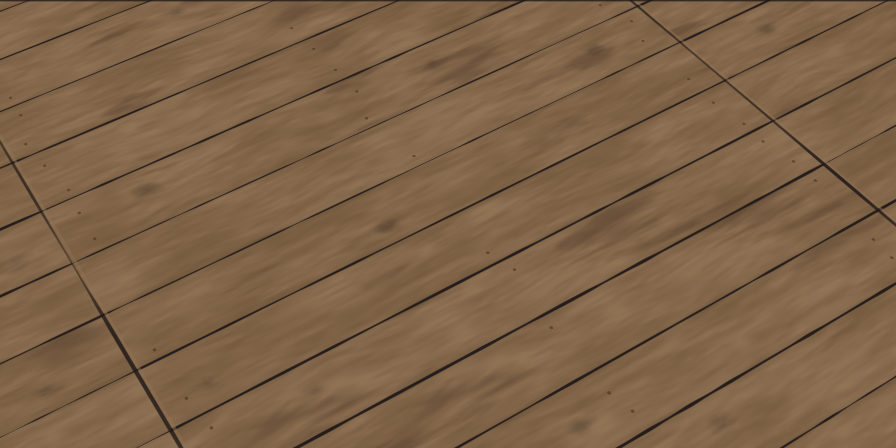
Reproduce this texture procedurally as a Shadertoy shader.

```glsl
float hash(vec2 p) {
    vec3 q = fract(p.xyx * 0.1031);
    q += dot(q, q.yzx + 33.33);
    return fract((q.x + q.y) * q.z);
}

float noise(vec2 p) {
    vec2 cell = floor(p), f = fract(p);
    f = f * f * (3.0 - 2.0 * f);
    float low = mix(hash(cell), hash(cell + vec2(1, 0)), f.x);
    float high = mix(hash(cell + vec2(0, 1)), hash(cell + vec2(1, 1)), f.x);
    return mix(low, high, f.y);
}

float fbm(vec2 p) {
    float sum = 0.0, amplitude = 0.53;
    for (int i = 0; i < 4; i++) {
        sum += amplitude * noise(p);
        p = p * 2.03 + 17.3;
        amplitude *= 0.5;
    }
    return sum;
}

// Soft coverage of everything closer than halfWidth
float cover(float dist, float halfWidth, float blur) {
    return 1.0 - smoothstep(halfWidth - blur, halfWidth + blur, dist);
}

// Plank surface: x runs along the grain, one plank is 1 high and 10 long
vec3 wood(vec2 deck, vec2 plank) {
    float seed = hash(plank + 7.0);
    vec2 g = deck + seed * vec2(91.0, 37.0);
    g.y += 0.15 * (noise(g * vec2(0.8, 1.5)) - 0.5);

    float blotch = fbm(g * vec2(0.8, 2.0));
    float grain = fbm(g * vec2(1.3, 9.0));
    float tone = 0.5 * blotch + 0.5 * grain + 0.1 * (seed - 0.5);
    vec3 color = mix(vec3(0.475, 0.367, 0.257), vec3(0.56, 0.443, 0.327), smoothstep(0.2, 0.78, tone));
    color *= 0.965 + 0.07 * noise(g * vec2(4.0, 20.0));

    // Weathered streaks
    float stain = smoothstep(0.62, 0.86, fbm(g * vec2(0.6, 3.0) + 31.0));
    color = mix(color, vec3(0.34, 0.25, 0.18), 0.5 * stain);

    // Sparse ragged knots
    vec2 cell = floor(deck / vec2(2.5, 1.0));
    vec2 center = (cell + 0.25 + 0.5 * vec2(hash(cell + 3.0), hash(cell + 11.0))) * vec2(2.5, 1.0);
    float radius = length((deck - center) * vec2(0.6, 1.0)) + 0.25 * (fbm(g * vec2(3.0, 6.0)) - 0.5);
    float knot = step(0.72, hash(cell + 23.0)) * cover(radius, 0.06, 0.1);
    return color * (1.0 - 0.2 * knot);
}

void mainImage(out vec4 fragColor, in vec2 fragCoord) {
    vec2 p = fragCoord / iResolution.y;
    p.y = 1.0 - p.y;

    // Perspective from canvas to deck plane
    float depth = p.y + 0.0437 * p.x + 2.789;
    vec2 deck = vec2(17.88 * (p.x - 0.592 * p.y + 0.1875),
                     23.9 * (p.y + 0.455 * p.x - 0.6617)) / depth;
    if (deck.y < 0.0) deck.y *= 0.925;
    vec2 blur = 0.6 * fwidth(deck);

    vec2 plank = floor(deck / vec2(10.0, 1.0));
    vec3 color = wood(deck, plank);
    vec3 gapColor = vec3(0.13, 0.1, 0.095);

    // Nail pairs at plank ends and middle
    vec2 nailId = vec2(round((deck.x - 5.0) / 4.6), floor(deck.y * 2.0));
    vec2 nail = vec2(5.0 + 4.6 * nailId.x, (nailId.y + 0.5) * 0.5);
    nail += 0.2 * (vec2(hash(nailId), hash(nailId + 5.0)) - 0.5);
    float nailMask = cover(length(deck - nail), 0.024, 0.6 * max(blur.x, blur.y));
    color = mix(color, vec3(0.27, 0.2, 0.15), 0.6 * nailMask * step(0.35, hash(nailId + 9.0)));

    // Uneven gaps between planks
    float gapId = round(deck.y);
    float gapDist = abs(deck.y - gapId);
    float gapHalf = mix(0.004, 0.02, hash(vec2(gapId, plank.x) + 41.0));
    gapHalf += 0.012 * (noise(deck * vec2(3.0, 1.0)) - 0.5);
    color *= 1.0 - 0.1 * exp(-26.0 * gapDist);
    color = mix(color, gapColor, 0.95 * cover(gapDist, gapHalf, blur.y));

    // Cross seams with a worn light edge
    float seam = deck.x - 10.0 * round(deck.x / 10.0);
    float wear = noise(vec2(deck.y * 0.7, round(deck.x / 10.0) * 9.0));
    color = mix(color, vec3(0.56, 0.44, 0.32), 0.5 * cover(abs(seam - 0.05), 0.022, blur.x));
    color = mix(color, gapColor, (0.5 + 0.4 * wear) * cover(abs(seam), 0.01 + 0.02 * wear, blur.x));

    // Shadow along the far border
    color = mix(color, gapColor, 0.8 * cover(p.y, 0.003, 0.002));
    fragColor = vec4(color, 1.0);
}
```
